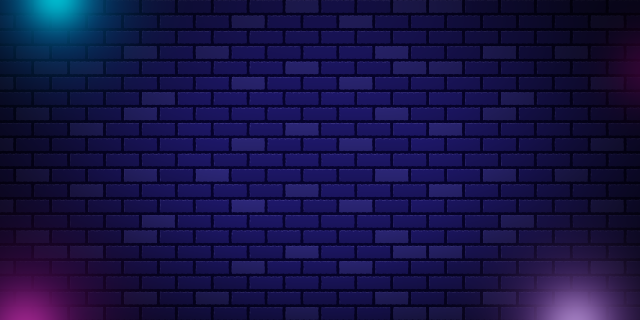
Write a Shadertoy shader that draws this texture.

```glsl
// Night-blue running-bond brick wall with worn rims, a vignette and coloured corner lights.

const vec2 PITCH = vec2(0.1122, 0.04797);      // brick spacing, canvas height = 1
const vec2 HALF_BRICK = vec2(0.0514, 0.0196);
const float CORNER = 0.0022;

const vec3 MORTAR = vec3(0.022, 0.010, 0.175);
const vec3 BRICK = vec3(0.108, 0.085, 0.385);
const vec3 PALE_BRICK = vec3(0.160, 0.140, 0.440);
const vec3 RIM = vec3(0.270, 0.240, 0.560);

vec2 hash2(vec2 p) {
    vec3 q = fract(p.xyx * vec3(0.1031, 0.1030, 0.0973));
    q += dot(q, q.yzx + 33.33);
    return fract((q.xx + q.yz) * q.zy);
}

// Distance to the nearest scattered point
float cellular(vec2 p) {
    vec2 cell = floor(p);
    float nearest = 1.0;
    for (int y = -1; y <= 1; y++) {
        for (int x = -1; x <= 1; x++) {
            vec2 neighbour = cell + vec2(x, y);
            nearest = min(nearest, length(neighbour + hash2(neighbour) - p));
        }
    }
    return nearest;
}

float boxDistance(vec2 p, vec2 halfSize, float radius) {
    vec2 q = abs(p) - halfSize + radius;
    return length(max(q, 0.0)) + min(max(q.x, q.y), 0.0) - radius;
}

float coverage(float distance, float blur) {
    return 1.0 - smoothstep(-blur, blur, distance);
}

// Uneven offset of a brick edge
float edgeWear(vec2 p, float seed) {
    float phase = 6.2832 * seed;
    return 0.00045 * sin(310.0 * p.x + 170.0 * p.y + phase)
         + 0.00030 * sin(730.0 * p.x - 510.0 * p.y + 2.0 * phase);
}

// Columns of the pale bricks, repeating every 10 columns; -1 means none
vec3 paleColumns(float row) {
    float kind = mod(row, 4.0);
    float longKind = mod(row, 8.0);
    if (kind < 0.5) return vec3(longKind > 3.5 ? 5.5 : -1.0, -1.0, -1.0);
    if (kind < 1.5) return vec3(5.0, 2.0, longKind < 1.5 ? 7.0 : -1.0);
    if (kind < 2.5) return vec3(9.5, 3.5, abs(row) > 5.5 ? 2.5 : -1.0);
    return vec3(8.0, 1.0, -1.0);
}

float isPale(float column, float row) {
    vec3 gap = abs(paleColumns(row) - mod(column, 10.0));
    return 1.0 - step(0.1, min(gap.x, min(gap.y, gap.z)));
}

vec3 brickWall(vec2 p, float blur) {
    // Rows count downward from the centre; even rows move half a brick
    float row = floor(0.5 - p.y / PITCH.y);
    float shift = 0.5 * (1.0 - mod(row, 2.0));
    float column = floor(p.x / PITCH.x - shift + 0.5) + shift;
    vec2 local = p - vec2(column, -row) * PITCH;
    float seed = hash2(vec2(column * 2.0, row) + 80.0).x;

    float wear = edgeWear(local, seed);
    float body = coverage(boxDistance(local, HALF_BRICK, CORNER) + wear, blur);
    vec2 rimOffset = vec2(0.0012, -0.0023);
    float inner = coverage(boxDistance(local - rimOffset, HALF_BRICK, CORNER) + 2.0 * wear, blur);
    float rim = clamp(body - inner, 0.0, 1.0);
    float chips = smoothstep(0.1, 0.6, cellular(p * 95.0));

    // Brick face, slightly darker toward its foot
    vec3 face = mix(BRICK, PALE_BRICK, isPale(column, row));
    face *= 0.96 + 0.08 * seed + 0.05 * local.y / HALF_BRICK.y;
    vec3 color = mix(MORTAR, face, body);
    return mix(color, RIM, rim * (0.3 + 0.45 * chips));
}

// Soft round light laid over the wall
vec3 addGlow(vec3 color, vec2 offset, float radius, vec3 light, float strength) {
    float falloff = exp(-dot(offset, offset) / (radius * radius));
    return mix(color, light, strength * falloff);
}

void mainImage(out vec4 fragColor, in vec2 fragCoord) {
    vec2 p = (fragCoord - 0.5 * iResolution.xy) / iResolution.y;
    float aspect = iResolution.x / iResolution.y;
    vec2 view = vec2(2.0 * p.x / aspect, p.y);

    // Wall and vignette
    vec3 color = brickWall(p, 0.6 / iResolution.y);
    color *= 1.0 - 0.78 * smoothstep(0.25, 1.25, length(view * vec2(1.0, 1.45)));

    // Cyan, magenta and violet lights: a wide halo, then a core
    vec2 cyan = view - vec2(-0.823, 0.51);
    color = addGlow(color, cyan, 0.22, vec3(0.00, 0.31, 0.53), 0.88);
    color = addGlow(color, cyan, 0.09, vec3(0.00, 0.76, 0.83), 0.92);
    vec2 magenta = view - vec2(-0.92, -0.53);
    color = addGlow(color, magenta, 0.25, vec3(0.32, 0.04, 0.34), 0.85);
    color = addGlow(color, magenta, 0.11, vec3(0.66, 0.16, 0.58), 0.85);
    vec2 violet = view - vec2(0.797, -0.52);
    color = addGlow(color, violet, 0.21, vec3(0.39, 0.21, 0.53), 0.85);
    color = addGlow(color, violet, 0.10, vec3(0.68, 0.54, 0.80), 0.85);
    color = addGlow(color, view - vec2(1.03, 0.28), 0.12, vec3(0.28, 0.02, 0.25), 0.65);

    fragColor = vec4(color, 1.0);
}
```
